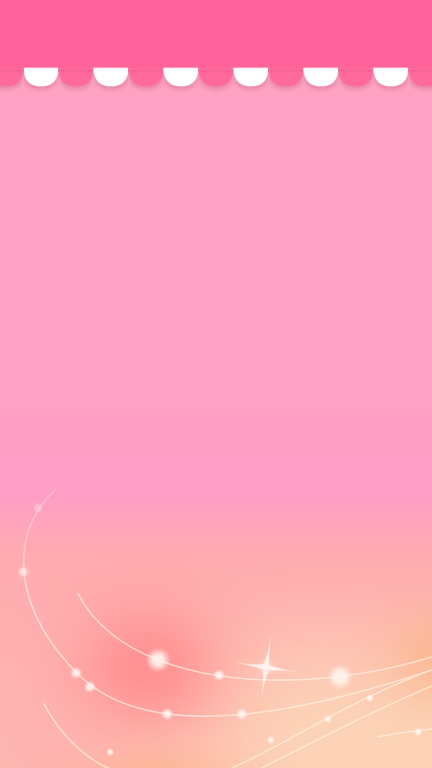
Give the GLSL for this background, as a Shadertoy shader.

```glsl
// A scalloped pink awning over a pink to peach sky with glowing ribbons and lights.

// Positions are in canvas widths, origin at the lower left.

float segmentDistance(vec2 p, vec2 a, vec2 b) {
    vec2 ab = b - a;
    return length(p - a - ab * clamp(dot(p - a, ab) / dot(ab, ab), 0.0, 1.0));
}

vec2 bezier(vec2 a, vec2 b, vec2 c, vec2 d, float t) {
    float s = 1.0 - t;
    return s * s * s * a + 3.0 * s * s * t * b + 3.0 * s * t * t * c + t * t * t * d;
}

// Distance to a cubic curve, walked in short segments
float curveDistance(vec2 p, vec2 a, vec2 b, vec2 c, vec2 d) {
    float nearest = 9.0;
    vec2 last = a;
    for (int i = 1; i <= 24; i++) {
        vec2 next = bezier(a, b, c, d, float(i) / 24.0);
        nearest = min(nearest, segmentDistance(p, last, next));
        last = next;
    }
    return nearest;
}

float glow(vec2 p, vec2 center, vec2 radius) {
    vec2 q = (p - center) / radius;
    return exp(-dot(q, q));
}

vec3 sky(vec2 p) {
    vec3 pink = mix(vec3(1.0, 0.615, 0.775), vec3(1.0, 0.63, 0.76), smoothstep(0.64, 0.85, p.y));
    vec3 color = mix(pink, vec3(1.0, 0.675, 0.69), smoothstep(0.66, 0.46, p.y));
    float peach = smoothstep(0.52, 0.08, p.y) * mix(0.25, 1.0, smoothstep(0.1, 0.75, p.x));
    color = mix(color, vec3(0.99, 0.825, 0.715), peach);
    color = mix(color, vec3(1.0, 0.54, 0.55), 0.85 * glow(p, vec2(0.345, 0.23), vec2(0.17, 0.15)));
    color = mix(color, vec3(0.98, 0.71, 0.54), 0.7 * glow(p, vec2(1.02, 0.26), vec2(0.13, 0.11)));
    return mix(color, vec3(0.99, 0.71, 0.55), 0.7 * glow(p, vec2(0.36, -0.02), vec2(0.17, 0.06)));
}

float ribbons(vec2 p, float pixel) {
    float d = curveDistance(p, vec2(0.130, 0.646), vec2(0.023, 0.551), vec2(0.023, 0.377), vec2(0.176, 0.222));
    d = min(d, curveDistance(p, vec2(0.176, 0.222), vec2(0.301, 0.091), vec2(0.556, 0.079), vec2(1.0, 0.227)));
    d = min(d, curveDistance(p, vec2(0.181, 0.403), vec2(0.289, 0.192), vec2(0.671, 0.157), vec2(1.0, 0.257)));
    d = min(d, curveDistance(p, vec2(0.102, 0.148), vec2(0.134, 0.088), vec2(0.185, 0.03), vec2(0.25, 0.0)));
    d = min(d, curveDistance(p, vec2(0.537, 0.0), vec2(0.694, 0.072), vec2(0.81, 0.157), vec2(1.0, 0.227)));
    d = min(d, curveDistance(p, vec2(0.606, 0.0), vec2(0.741, 0.069), vec2(0.868, 0.134), vec2(1.0, 0.19)));
    d = min(d, curveDistance(p, vec2(0.875, 0.072), vec2(0.914, 0.079), vec2(0.954, 0.086), vec2(1.0, 0.09)));
    return smoothstep(0.0017 + 0.6 * pixel, 0.0017 - 0.6 * pixel, d) * mix(0.3, 0.7, smoothstep(0.64, 0.35, p.y));
}

// Soft round lights: x, y, radius
float lights(vec2 p) {
    vec3 spots[14] = vec3[](
        vec3(0.088, 0.602, 0.013), vec3(0.054, 0.454, 0.014), vec3(0.176, 0.220, 0.015),
        vec3(0.208, 0.188, 0.015), vec3(0.387, 0.125, 0.015), vec3(0.560, 0.125, 0.015),
        vec3(0.507, 0.215, 0.015), vec3(0.366, 0.250, 0.031), vec3(0.787, 0.211, 0.031),
        vec3(0.759, 0.113, 0.010), vec3(0.856, 0.162, 0.010), vec3(0.627, 0.065, 0.010),
        vec3(0.255, 0.037, 0.010), vec3(0.968, 0.083, 0.010));
    float light = 0.0;
    for (int i = 0; i < 14; i++) {
        float d = length(p - spots[i].xy) / spots[i].z;
        light = max(light, smoothstep(1.05, 0.25, d) * mix(0.35, 0.88, smoothstep(0.61, 0.35, spots[i].y)));
    }
    return light;
}

// Four tapered rays, slightly tilted
float sparkle(vec2 p, float pixel) {
    vec2 q = p - vec2(0.616, 0.233);
    q = abs(mat2(0.988, 0.154, -0.154, 0.988) * q);
    float along = max(q.x, q.y), across = min(q.x, q.y);
    float width = 0.008 * pow(max(1.0 - along / 0.068, 0.0), 2.0);
    float rays = smoothstep(width + pixel, width - pixel, across) * step(along, 0.068);
    return max(rays * 0.9, 0.6 * exp(-dot(q, q) / 0.0002));
}

// Rounded tab profile: one at its rim
float tabShape(float u, float y) {
    float v = max((1.622 - y) / 0.044, 0.0);
    return pow(pow(abs(u), 2.4) + pow(v, 2.4), 1.0 / 2.4);
}

vec3 awning(vec3 color, vec2 p, float pixel) {
    float tab = (p.x - 0.0544) / 0.081;
    float u = 2.0 * fract(tab) - 1.0;
    float soft = pixel / 0.05;

    // Shadow under the tabs
    float shadow = smoothstep(1.25, 0.8, tabShape(u, p.y + 0.006));
    color = mix(color, vec3(0.82, 0.45, 0.58), 0.55 * shadow);

    // Alternating white and pink tabs
    vec3 tabColor = mod(floor(tab), 2.0) < 0.5 ? vec3(1.0) : vec3(1.0, 0.41, 0.61);
    color = mix(color, tabColor, smoothstep(1.0 + soft, 1.0 - soft, tabShape(u, p.y)));

    // Flat band and its seam
    color = mix(color, vec3(1.0, 0.39, 0.60), smoothstep(1.621 - pixel, 1.621 + pixel, p.y));
    float seam = smoothstep(0.003, 0.0, abs(p.y - 1.614)) * step(0.9, mod(floor(tab), 2.0));
    return mix(color, vec3(0.9, 0.32, 0.52), 0.4 * seam);
}

void mainImage(out vec4 fragColor, in vec2 fragCoord) {
    float pixel = 1.0 / iResolution.x;
    vec2 p = fragCoord * pixel;
    vec3 color = sky(p);
    color = mix(color, vec3(1.0, 0.95, 0.9), ribbons(p, pixel));
    color = mix(color, vec3(1.0, 0.97, 0.95), max(lights(p), sparkle(p, pixel)));
    fragColor = vec4(awning(color, p, pixel), 1.0);
}
```
